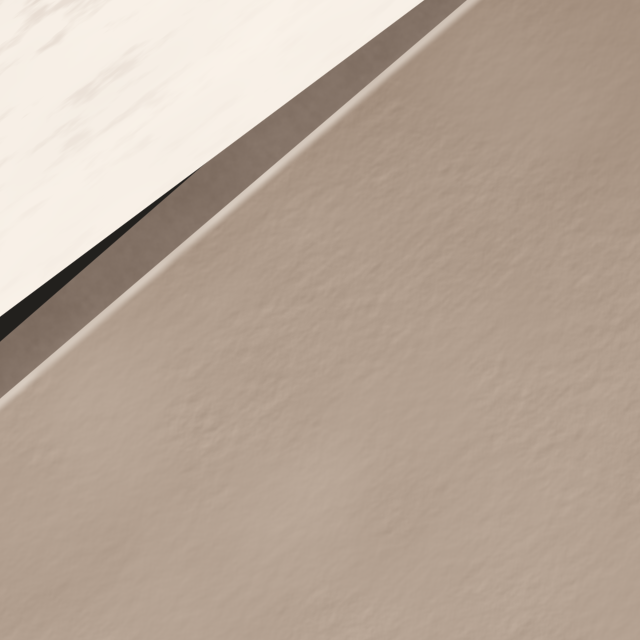
Reproduce this texture procedurally as a WebGL 2 fragment shader.

```glsl
#version 300 es
precision highp float;
// Rough plaster wall with a rounded lit rim, a brown recess and a pale slab.
// Slanted lines split the canvas into layers; slope-shaded value noise,
// stretched along the slant, gives the trowelled grain.

uniform vec2 u_resolution;
out vec4 fragColor;

// Boundary lines as (height at left side, slope)
const vec2 SLAB_EDGE = vec2(0.505, 0.7465);
const vec2 GAP_EDGE  = vec2(0.466, 0.869);
const vec2 RIM_EDGE  = vec2(0.377, 0.854);

const vec3 SLAB_COLOR    = vec3(0.972, 0.942, 0.906);
const vec3 SLAB_VEIN     = vec3(0.900, 0.855, 0.815);
const vec3 GAP_COLOR     = vec3(0.135, 0.125, 0.115);
const vec3 RECESS_COLOR  = vec3(0.505, 0.438, 0.390);
const vec3 RIM_COLOR     = vec3(0.860, 0.815, 0.770);
const vec3 PLASTER_LIGHT = vec3(0.712, 0.640, 0.578);
const vec3 PLASTER_DARK  = vec3(0.628, 0.548, 0.482);

const float RIM_WIDTH   = 0.019;
const float GRAIN_SCALE = 75.0;
const float GRAIN_DEPTH = 0.065;
const float GRAIN_ANGLE = 0.66;
const vec2  LIGHT_STEP  = vec2(-0.003, 0.004);

float hash(vec2 p) {
  return fract(sin(dot(p, vec2(127.1, 311.7))) * 43758.545);
}

float noise(vec2 p) {
  vec2 i = floor(p), f = fract(p);
  f = f * f * (3.0 - 2.0 * f);
  float low = mix(hash(i), hash(i + vec2(1, 0)), f.x);
  float high = mix(hash(i + vec2(0, 1)), hash(i + vec2(1, 1)), f.x);
  return mix(low, high, f.y);
}

float fbm(vec2 p) {
  float sum = 0.0, amp = 0.5;
  for (int i = 0; i < 4; i++) {
    sum += amp * noise(p);
    p = mat2(1.6, 1.2, -1.2, 1.6) * p + 7.3;
    amp *= 0.5;
  }
  return sum;
}

vec2 alongSlant(vec2 p) {
  float c = cos(GRAIN_ANGLE), s = sin(GRAIN_ANGLE);
  return vec2(c * p.x + s * p.y, c * p.y - s * p.x);
}

// Signed distance to a boundary line, positive above it
float above(vec2 p, vec2 line) {
  return (p.y - line.x - line.y * p.x) / sqrt(1.0 + line.y * line.y);
}

float grainHeight(vec2 p) {
  return fbm(alongSlant(p) * GRAIN_SCALE * vec2(0.6, 1.0));
}

float glow(vec2 p, vec2 center, float radius) {
  vec2 d = (p - center) / radius;
  return exp(-dot(d, d));
}

vec3 plaster(vec2 p, float depth) {
  // Broad tone: darker toward the upper right and beside the rim
  float tone = 0.88 - 0.62 * smoothstep(0.35, 1.15, p.y + 0.12 * p.x);
  tone -= 0.28 * exp(-depth * 14.0) * smoothstep(0.25, 0.6, p.y);
  tone += 0.20 * glow(p, vec2(0.47, 0.20), 0.12);
  tone += 0.16 * glow(p, vec2(0.15, 0.37), 0.10);
  tone += 0.18 * glow(p, vec2(0.74, 0.91), 0.09);
  tone += 0.45 * (fbm(alongSlant(p) * vec2(5.0, 9.0)) - 0.47);
  vec3 color = mix(PLASTER_DARK, PLASTER_LIGHT, tone);

  // Fine relief lit from the upper left, stronger in worn patches
  float relief = grainHeight(p) - grainHeight(p + LIGHT_STEP);
  float wear = 0.6 + 0.8 * smoothstep(0.3, 0.7, fbm(p * 6.0 + 3.0));
  return color + GRAIN_DEPTH * wear * relief;
}

vec3 slab(vec2 p) {
  vec2 q = alongSlant(p);
  float corner = smoothstep(0.45, 0.0, length(p - vec2(0.0, 1.0)));
  float streak = smoothstep(0.48, 0.78, fbm(q * vec2(14.0, 70.0)));
  float wash = fbm(q * vec2(3.0, 16.0)) - 0.47;
  vec3 color = mix(SLAB_COLOR, SLAB_VEIN, streak * (0.12 + 0.75 * corner));
  return color + 0.025 * wash - 0.01 * corner;
}

void main() {
  vec2 p = gl_FragCoord.xy / u_resolution;
  float px = 0.8 / min(u_resolution.x, u_resolution.y);
  float rim = above(p, RIM_EDGE);
  float depth = max(-rim, 0.0);

  // Wall with its rounded rim
  vec3 color = plaster(p, depth);
  float rimLight = 1.0 - smoothstep(0.25, 1.0, depth / RIM_WIDTH);
  float rimTone = 0.85 + 0.3 * (noise(alongSlant(p) * vec2(22.0, 8.0)) - 0.5);
  color = mix(color, RIM_COLOR, rimLight * rimTone);

  // Recess, slightly lighter toward the rim
  vec3 recess = RECESS_COLOR + 0.04 * (fbm(p * 90.0) - 0.47);
  recess += 0.05 * (fbm(alongSlant(p) * vec2(6.0, 14.0)) - 0.47);
  recess += 0.025 * exp(-max(rim, 0.0) * 40.0);
  color = mix(color, recess, smoothstep(-px, px, rim));

  // Dark gap, then the pale slab over everything
  color = mix(color, GAP_COLOR, smoothstep(-px, px, above(p, GAP_EDGE)) * step(p.x, 0.5));
  color = mix(color, slab(p), smoothstep(-px, px, above(p, SLAB_EDGE)));
  fragColor = vec4(clamp(color, 0.0, 1.0), 1.0);
}
```
